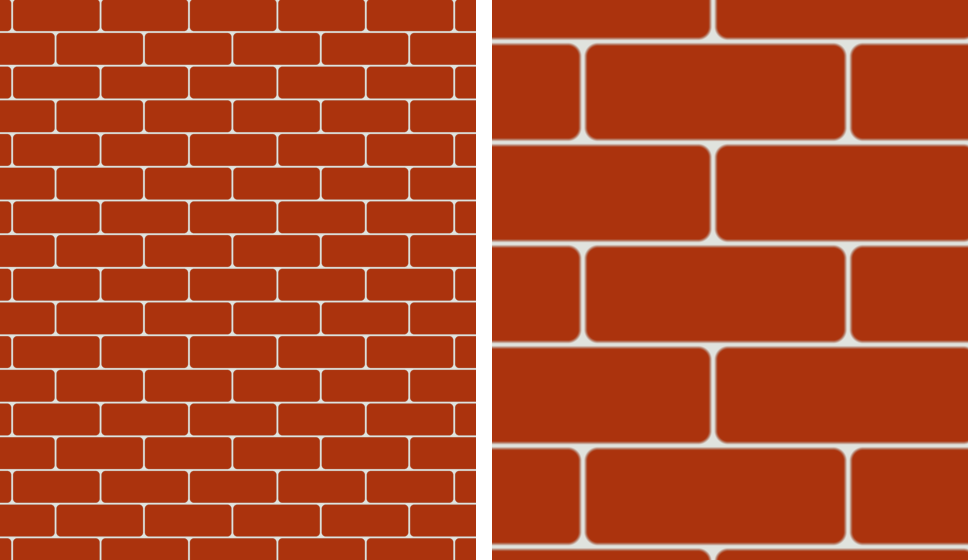
Left: the whole. Right: its middle third, enlarged.
Write a Shadertoy shader that draws this pattern.

```glsl
// Signed distance to a rounded rectangle centred on the origin
float roundedBox(vec2 p, vec2 halfSize, float radius) {
    vec2 q = abs(p) - halfSize + radius;
    return length(max(q, 0.0)) + min(max(q.x, q.y), 0.0) - radius;
}

void mainImage(out vec4 fragColor, in vec2 fragCoord) {
    vec2 pitch = vec2(0.15788, 0.06016);
    vec2 wall = fragCoord / iResolution.y - vec2(0.0992, 0.0404);

    // Running bond: every other course slides by just under half a brick
    float course = floor(wall.y / pitch.y);
    wall.x += 0.0775 * mod(course, 2.0);
    vec2 local = (fract(wall / pitch) - 0.5) * pitch;

    // Brick outline, softened by at least the width of a pixel
    float edge = roundedBox(local, 0.5 * pitch - 0.0017, 0.0072);
    float softness = max(0.0014, 0.7 / iResolution.y);
    float mortar = smoothstep(-softness, softness, edge);

    // Brick to mortar, with a faint dark rim along the transition
    vec3 color = mix(vec3(0.67, 0.20, 0.05), vec3(0.88, 0.89, 0.87), mortar);
    color *= 1.0 - 0.25 * mortar * (1.0 - mortar);

    fragColor = vec4(color, 1.0);
}
```
